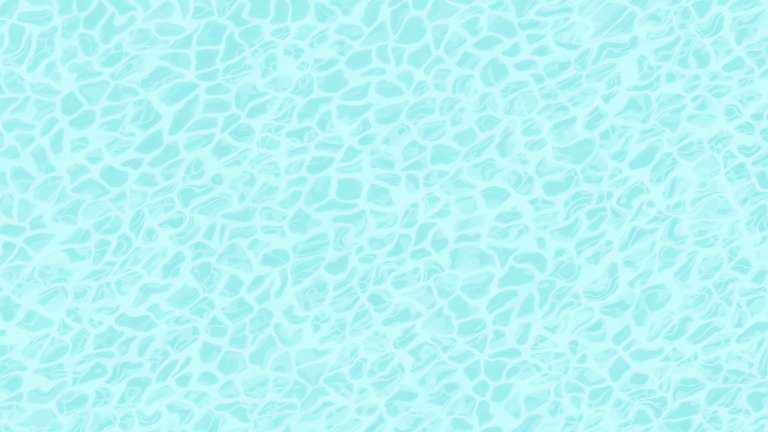
Reproduce this texture procedurally as a Shadertoy shader.

```glsl
// Pale turquoise pool water with a net of bright, slanted caustic light.

vec2 hash2(vec2 p) {
    vec3 q = fract(p.xyx * vec3(0.1031, 0.1030, 0.0973));
    q += dot(q, q.yzx + 33.33);
    return fract((q.xx + q.yz) * q.zy);
}

// Two independent channels of smooth value noise
vec2 noise2(vec2 p) {
    vec2 cell = floor(p), f = fract(p);
    f = f * f * (3.0 - 2.0 * f);
    return mix(mix(hash2(cell), hash2(cell + vec2(1, 0)), f.x),
               mix(hash2(cell + vec2(0, 1)), hash2(cell + vec2(1, 1)), f.x), f.y);
}

// Distance to Voronoi borders, blended so that the cell corners are round
float webDistance(vec2 p) {
    vec2 cell = floor(p), f = fract(p);
    vec2 nearest = vec2(0), nearestCell = vec2(0);
    float best = 9.0;
    for (int y = -1; y <= 1; y++)
    for (int x = -1; x <= 1; x++) {
        vec2 g = vec2(x, y);
        vec2 r = g + 0.08 + 0.84 * hash2(cell + g) - f;
        if (dot(r, r) < best) {
            best = dot(r, r);
            nearest = r;
            nearestCell = g;
        }
    }
    float sum = 0.0001;
    for (int y = -2; y <= 2; y++)
    for (int x = -2; x <= 2; x++) {
        vec2 g = nearestCell + vec2(x, y);
        vec2 r = g + 0.08 + 0.84 * hash2(cell + g) - f;
        vec2 across = r - nearest;
        if (dot(across, across) > 0.0001)
            sum += exp(-15.0 * dot(0.5 * (nearest + r), normalize(across)));
    }
    return -log(sum) / 15.0;
}

void mainImage(out vec4 fragColor, in vec2 fragCoord) {
    vec2 uv = fragCoord / iResolution.y;

    // Slanted, stretched water space, bent by ripples
    vec2 along = vec2(cos(0.5), sin(0.5));
    vec2 p = vec2(dot(uv, along), dot(uv, vec2(-along.y, along.x)));
    p = p * vec2(14.5, 21.0) + 40.0;
    vec2 swell = noise2(p * 0.35) - 0.5;
    vec2 ripple = noise2(p * 1.5 + 7.0) - 0.5;
    vec2 fine = noise2(p * 3.4 + 19.0) - 0.5;
    vec2 bent = p + 1.1 * swell + 0.5 * ripple + 0.12 * fine;

    // Choppier water toward the lower right
    float chop = smoothstep(-0.6, 1.7, uv.x - uv.y + 1.2 * swell.x);

    // Main net with uneven thickness and a faint glow
    float d = webDistance(bent);
    float width = 0.035 + 0.09 * noise2(p * 0.9 + 31.0).x;
    float net = 1.0 - smoothstep(width - 0.035, width + 0.05, d);
    net *= 0.72 + 0.28 * noise2(p * 1.1 + 53.0).y;
    float glow = 0.22 * (1.0 - smoothstep(0.03, 0.28, d));

    // Broken, thinner net of secondary refractions
    vec2 q = p * vec2(1.1, 1.7) + 1.5 * ripple + 0.4 * fine + 90.0;
    float wispWidth = 0.02 + 0.12 * noise2(q * 0.8).x;
    float wisps = 1.0 - smoothstep(wispWidth - 0.03, wispWidth + 0.07, webDistance(q));
    wisps *= smoothstep(0.3, 0.7, noise2(p * 0.6 + 71.0).x + 0.25 * chop);

    // Small flecks and soft patches inside the cells
    vec2 grain = noise2(p * vec2(1.5, 2.8) + 2.0 * ripple + 11.0);
    float flecks = smoothstep(0.58, 0.72, grain.x) * (0.25 + 0.35 * chop);
    float patches = 0.16 * grain.y + 0.12 * noise2(p * 0.45 + 5.0).y;

    float dimness = (1.0 - 0.95 * net) * (1.0 - 0.55 * wisps) * (1.0 - flecks) * (1.0 - glow);
    float light = 1.0 - dimness * (1.0 - patches);
    vec3 color = mix(vec3(0.59, 0.92, 0.92), vec3(0.795, 0.99, 0.988), light);
    fragColor = vec4(color, 1.0);
}
```
